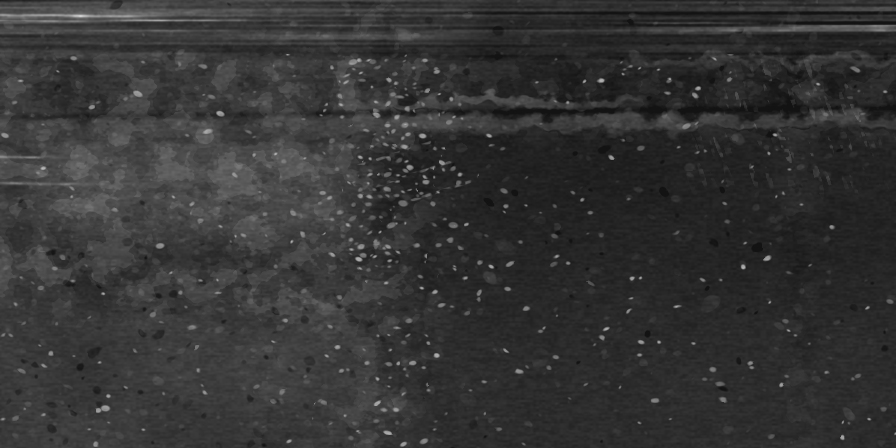
Reproduce this texture procedurally as a WebGL 2 fragment shader.

```glsl
#version 300 es
precision highp float;
// Worn dark metal sheet: tonal panels, a grooved ledge with crust, brushed
// streaks along the top, flaking paint and chips. Panels are warped by fbm;
// chips, pits and scratches are hashed ellipses on jittered grids.
uniform vec2 u_resolution;
out vec4 fragColor;

const float SOFT = 0.0032;        // edge softness, in canvas heights
const float DARK = 0.128;         // bare right side
const float WORN = 0.172;         // lower right
const float PAINT = 0.222;        // left side
const float PLATE_GAIN = 0.062;   // lighter plate on the left
const float CRUST = 0.315;        // deposits along the ledge
const float CHIP = 0.62;          // bright chips
const float GRAIN = 0.055;        // brushed grain strength
const float SEAM_X = 0.84;        // column where the paint breaks up
// depth, length and strength of the long streaks entering from the left
const vec3 STREAKS[4] = vec3[4](vec3(0.034, 0.42, 0.38), vec3(0.046, 0.30, 0.26),
                                vec3(0.350, 0.15, 0.30), vec3(0.409, 0.24, 0.26));

float hash(vec2 p) {
  vec3 q = fract(vec3(p.xyx) * 0.1031);
  q += dot(q, q.yzx + 33.33);
  return fract((q.x + q.y) * q.z);
}

float noise(vec2 p) {
  vec2 i = floor(p), f = fract(p);
  f = f * f * (3.0 - 2.0 * f);
  return mix(mix(hash(i), hash(i + vec2(1, 0)), f.x),
             mix(hash(i + vec2(0, 1)), hash(i + vec2(1, 1)), f.x), f.y);
}

float fbm(vec2 p) {
  float sum = 0.0, amp = 0.533;
  for (int i = 0; i < 4; i++) {
    sum += amp * noise(p);
    p = mat2(1.6, 1.2, -1.2, 1.6) * p + 11.7;
    amp *= 0.5;
  }
  return sum;
}

float band(float v, float lo, float hi, float s) {
  return smoothstep(lo - s, lo + s, v) * (1.0 - smoothstep(hi - s, hi + s, v));
}

float bump(float v, float width) { return exp(-v * v / (width * width)); }

// One ellipse per occupied cell; radii are in cell units.
float spots(vec2 p, vec2 cells, float density, float rMin, float rMax) {
  vec2 q = p * cells, id = floor(q);
  if (hash(id + 3.0) > density) return 0.0;
  vec2 jitter = vec2(hash(id + 17.0), hash(id + 41.0)) - 0.5;
  vec2 o = fract(q) - 0.5 - 0.45 * jitter;
  float pick = hash(id + 71.0);
  float r = mix(rMin, rMax, pick * pick);
  o.y += o.x * (hash(id + 97.0) - 0.5);
  float aa = SOFT * min(cells.x, cells.y);
  return (1.0 - smoothstep(r - aa, r + aa, length(o))) * (0.35 + 0.65 * hash(id + 29.0));
}

float segment(vec2 p, vec2 a, vec2 b) {
  vec2 ab = b - a;
  return length(p - a - ab * clamp(dot(p - a, ab) / dot(ab, ab), 0.0, 1.0));
}

void main() {
  vec2 p = gl_FragCoord.xy / u_resolution.y;
  p.y = 1.0 - p.y;                                  // y is depth from the top
  float x = p.x, d = p.y;
  float warp = fbm(p * 5.0) - 0.5;
  float fine = fbm(p * vec2(22.0, 26.0) + 5.0) - 0.5;

  // Tonal panels
  float left = 1.0 - smoothstep(0.76, 0.92, x + 0.5 * warp + 0.25 * fine);
  float softLeft = 1.0 - smoothstep(0.7, 1.08, x + 0.3 * warp);
  float lower = mix(mix(DARK, WORN, smoothstep(0.35, 0.9, d)),
                    PAINT + 0.016 * smoothstep(0.5, 1.0, d), softLeft);
  float upper = mix(DARK, PAINT, 1.0 - smoothstep(0.8, 1.15, x + 0.5 * warp));
  float tone = mix(upper, lower, smoothstep(0.26, 0.32, d + 0.06 * warp));
  float plate = left * band(d + 0.15 * warp + 0.08 * fine, 0.32, 0.52, 0.025);
  tone += PLATE_GAIN * plate * smoothstep(0.02, 0.2, x);
  tone += 0.09 * warp * mix(0.35, 1.0, softLeft);

  // Flaking paint, densest near the seam and the ledge
  float seam = bump(x - SEAM_X - 0.2 * warp, 0.12);
  float ledge = band(d, 0.13, 0.31, 0.03);
  float flakeArea = clamp(softLeft * band(d, 0.14, 0.7, 0.08) + 0.7 * seam
                        + 0.6 * ledge + 0.5 * bump(x - 1.78, 0.04)
                        + 0.5 * bump(x - 0.6, 0.04), 0.0, 1.0);
  tone += 0.065 * flakeArea * smoothstep(0.05, 0.1, fine);
  tone -= 0.04 * flakeArea * smoothstep(0.09, 0.15, -fine);

  // Ledge: crust on both sides of a dark groove
  float g = d - 0.262 + 0.011 * x;
  float rough = g + 0.06 * fine;
  float crustTop = band(rough, -0.032, -0.01, 0.005) * band(x + warp, 0.9, 1.5, 0.15);
  float crustLow = band(rough, 0.012, 0.042, 0.006) * mix(0.45, 0.8, smoothstep(0.6, 0.95, x));
  float rim = band(d + 0.07 * fine, 0.128, 0.143, 0.005) * smoothstep(1.2, 1.5, x);
  tone = mix(tone, CRUST, max(crustTop, max(crustLow, 0.6 * rim)) * (0.8 + 0.8 * fine));
  tone -= 0.075 * bump(g, 0.007);

  // Brushed streaks along the top
  float wide = noise(vec2(x * 1.3, d * 95.0));
  float thin = noise(vec2(x * 2.6 + 7.0, d * 175.0));
  float topArea = 1.0 - smoothstep(0.09, 0.18, d);
  tone += topArea * ((wide - 0.5) * 0.15 + (thin - 0.5) * 0.1);
  float ends = 0.3 + 0.7 * (1.0 - band(x, 0.4, 1.55, 0.25));
  float broken = 0.4 + 0.9 * noise(vec2(x * 28.0, d * 130.0));
  tone += 0.5 * pow(thin, 3.0) * broken * ends * bump(d - 0.05, 0.026);
  for (int i = 0; i < 4; i++) {
    float fade = 1.0 - smoothstep(0.4, 1.0, x / STREAKS[i].y);
    tone += STREAKS[i].z * fade * broken * bump(d - STREAKS[i].x - 0.01 * x, 0.0035);
  }

  // Steep scratches at the right, dotted slanting ones beside the seam
  vec2 tilted = vec2(x - 0.32 * d, d);
  float hatchArea = band(x, 1.55, 1.98, 0.08) * band(d, 0.14, 0.42, 0.05);
  float dots = smoothstep(0.4, 0.75, noise(p * vec2(90.0, 110.0)));
  tone += 0.13 * hatchArea * dots * spots(tilted, vec2(55.0, 11.0), 0.6, 0.2, 0.48);
  for (int i = 0; i < 3; i++) {
    vec2 a = vec2(0.8 + 0.04 * float(i), 0.37 + 0.045 * float(i));
    float line = 1.0 - smoothstep(0.001, 0.005, segment(p, a, a + vec2(0.17, -0.055)));
    tone += 0.22 * line * dots;
  }

  // Grey stains, dark pits and bright chips
  vec2 ragged = p + 0.03 * vec2(fine, warp);
  float stain = spots(ragged, vec2(13.0, 17.0), 0.1 + 0.3 * seam, 0.1, 0.36);
  float specks = spots(ragged + 3.0, vec2(36.0, 44.0), 0.16 + 0.3 * flakeArea, 0.1, 0.38);
  tone += 0.075 * stain * (0.7 + 2.0 * fine) + 0.075 * specks;
  float pitArea = softLeft * smoothstep(0.45, 0.65, d);
  tone -= 0.11 * spots(ragged + 8.0, vec2(30.0, 34.0), 0.06 + 0.2 * pitArea, 0.1, 0.36);
  float burst = seam * bump(d - 0.4, 0.16);
  float chipArea = step(0.12, d) * (0.035 + 0.13 * seam + 0.35 * burst);
  float chips = max(spots(p + 5.0, vec2(27.0, 41.0), chipArea, 0.07, 0.28),
                    spots(ragged + 9.0, vec2(48.0, 62.0), chipArea * 1.2, 0.14, 0.36));
  tone = mix(tone, CHIP + 0.2 * wide, chips * 0.85);

  // Horizontal brushed grain
  float grain = noise(p * vec2(55.0, 210.0)) + noise(p * vec2(150.0, 190.0) + 31.0) - 1.0;
  tone += GRAIN * grain * (0.35 + 1.6 * tone);
  fragColor = vec4(vec3(clamp(tone, 0.075, 0.92)), 1.0);
}
```
